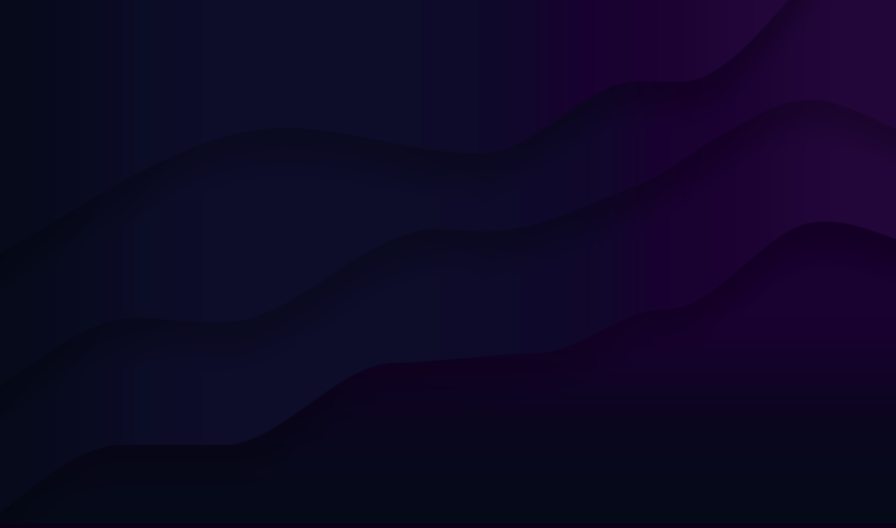
Write a Shadertoy shader that draws this background.

```glsl
// Dark layered waves: three rolling crests stacked over a navy to violet backdrop.
// Each crest is a sum of smooth ramps; each sheet has its own gradient and a
// soft shadow just beneath its upper edge.

const vec3 INK       = vec3(0.020, 0.038, 0.096);
const vec3 NAVY      = vec3(0.050, 0.048, 0.160);
const vec3 INDIGO    = vec3(0.058, 0.030, 0.165);
const vec3 VIOLET    = vec3(0.098, 0.002, 0.188);
const vec3 PLUM      = vec3(0.135, 0.023, 0.228);
const vec3 DUSK      = vec3(0.046, 0.018, 0.126);
const vec3 BASE_LINE = vec3(0.045, 0.000, 0.085);

const float BACK_VIOLET_X  = 0.68;   // where the violet peaks on the backdrop
const float SHEET_VIOLET_X = 0.765;  // and on the two upper sheets
const float SHADOW_DEPTH   = 0.10;
const float SHADOW_AMOUNT  = 0.22;
const float BASE_HEIGHT    = 0.009;

// Smooth change of height by rise, between a and b
float ramp(float x, float a, float b, float rise) {
    return rise * smoothstep(a, b, x);
}

// Crest heights, as fractions of the canvas
float upperCrest(float x) {
    return 0.403 + ramp(x, -0.20, 0.319, 0.354)
                 + ramp(x, 0.319, 0.53, -0.047)
                 + ramp(x, 0.54, 0.71, 0.135)
                 + ramp(x, 0.76, 1.00, 0.310);
}

float middleCrest(float x) {
    return 0.200 + ramp(x, -0.10, 0.15, 0.198)
                 + ramp(x, 0.15, 0.24, -0.009)
                 + ramp(x, 0.25, 0.488, 0.177)
                 + ramp(x, 0.488, 0.55, -0.005)
                 + ramp(x, 0.54, 0.80, 0.120)
                 + ramp(x, 0.71, 0.905, 0.130)
                 + ramp(x, 0.905, 1.05, -0.075);
}

float lowerCrest(float x) {
    return -0.053 + ramp(x, -0.10, 0.135, 0.210)
                  + ramp(x, 0.25, 0.44, 0.155)
                  + ramp(x, 0.42, 0.62, 0.020)
                  + ramp(x, 0.60, 0.74, 0.082)
                  + ramp(x, 0.745, 0.915, 0.166)
                  + ramp(x, 0.924, 1.05, -0.050);
}

// Left to right: ink, navy, indigo, violet, plum
vec3 sideGradient(float x, float violetX) {
    vec3 color = mix(INK, NAVY, smoothstep(-0.05, 0.25, x));
    color = mix(color, INDIGO, smoothstep(0.42, violetX - 0.06, x));
    color = mix(color, VIOLET, smoothstep(violetX - 0.13, violetX, x));
    return mix(color, PLUM, smoothstep(violetX, violetX + 0.20, x));
}

// Bottom to top: ink, dusk, violet
vec3 risingGradient(float y) {
    vec3 color = mix(INK, DUSK, smoothstep(0.0, 0.30, y));
    return mix(color, VIOLET, smoothstep(0.19, 0.42, y));
}

// Lay a sheet below its crest, shaded along the upper edge
vec3 addSheet(vec3 below, vec3 sheet, float depth) {
    float edge = fwidth(depth);
    float fade = 1.0 - smoothstep(0.0, SHADOW_DEPTH, depth);
    vec3 shaded = sheet * (1.0 - SHADOW_AMOUNT * fade);
    return mix(below, shaded, smoothstep(-edge, edge, depth));
}

void mainImage(out vec4 fragColor, in vec2 fragCoord) {
    vec2 uv = fragCoord / iResolution.xy;

    // Backdrop and sheets, from back to front
    vec3 sheet = sideGradient(uv.x, SHEET_VIOLET_X);
    vec3 color = sideGradient(uv.x, BACK_VIOLET_X);
    color = addSheet(color, sheet, upperCrest(uv.x) - uv.y);
    color = addSheet(color, sheet, middleCrest(uv.x) - uv.y);
    color = addSheet(color, risingGradient(uv.y), lowerCrest(uv.x) - uv.y);

    // Thin strip along the bottom
    float pixel = 1.0 / iResolution.y;
    float strip = 1.0 - smoothstep(BASE_HEIGHT - pixel, BASE_HEIGHT + pixel, uv.y);
    color = mix(color, BASE_LINE, strip);

    fragColor = vec4(color, 1.0);
}
```
